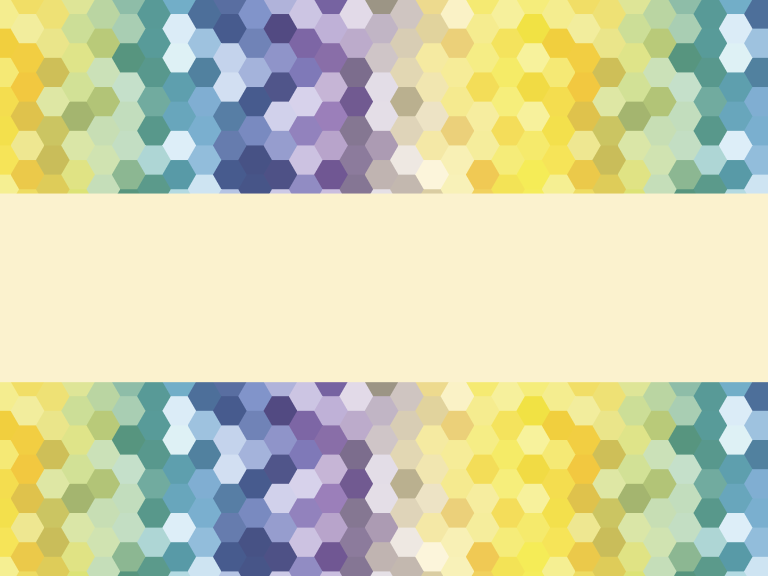
Give the GLSL for this background, as a Shadertoy shader.

```glsl
// Two bands of coloured hexagons above and below a plain cream panel.

#define ROW_PITCH 0.0507               // hexagon height, in canvas heights
#define COLUMN_STEP 0.8660254          // column spacing, in hexagon heights
#define GRID_ORIGIN vec2(0.0038, -0.0010)
#define COLUMNS 22.0                   // columns before the colours repeat
#define HUE_JITTER 1.3                 // sideways colour scatter, in columns
#define TONE_SPREAD 1.55               // above 1 favours the dark and light ends
#define TONE_BIAS 0.55                 // above 0.5 favours the light end
#define PANEL_TOP 0.336                // measured down from the top edge
#define PANEL_BOTTOM 0.6635
#define PANEL_COLOR vec3(0.984, 0.949, 0.806)

// Colour ramps across the columns: one stop on every odd column
const int STOPS = 11;
const vec3 DARK[STOPS] = vec3[STOPS](
    vec3(0.95, 0.78, 0.25), vec3(0.69, 0.72, 0.42), vec3(0.34, 0.58, 0.47),
    vec3(0.35, 0.62, 0.66), vec3(0.28, 0.38, 0.58), vec3(0.28, 0.28, 0.48),
    vec3(0.43, 0.32, 0.59), vec3(0.49, 0.48, 0.48), vec3(0.90, 0.84, 0.62),
    vec3(0.95, 0.78, 0.28), vec3(0.94, 0.87, 0.23));
const vec3 MIDDLE[STOPS] = vec3[STOPS](
    vec3(0.97, 0.86, 0.36), vec3(0.86, 0.89, 0.45), vec3(0.60, 0.77, 0.68),
    vec3(0.46, 0.74, 0.82), vec3(0.55, 0.67, 0.85), vec3(0.46, 0.48, 0.73),
    vec3(0.60, 0.48, 0.72), vec3(0.70, 0.65, 0.70), vec3(0.96, 0.92, 0.73),
    vec3(0.96, 0.91, 0.42), vec3(0.96, 0.93, 0.34));
const vec3 LIGHT[STOPS] = vec3[STOPS](
    vec3(0.94, 0.92, 0.62), vec3(0.84, 0.90, 0.66), vec3(0.76, 0.87, 0.77),
    vec3(0.88, 0.95, 0.98), vec3(0.81, 0.86, 0.94), vec3(0.82, 0.82, 0.92),
    vec3(0.87, 0.83, 0.92), vec3(0.90, 0.88, 0.90), vec3(0.99, 0.96, 0.86),
    vec3(0.96, 0.93, 0.61), vec3(0.97, 0.95, 0.61));

float hash(vec2 p) {
    vec3 q = fract(p.xyx * 0.1031);
    q += dot(q, q.yzx + 33.33);
    return fract((q.x + q.y) * q.z);
}

// Blend neighbouring stops, then pick a tone from dark through to light
vec3 rampColor(float column, float tone) {
    float position = mod(column - 1.0, COLUMNS) * 0.5;
    int a = int(position) % STOPS;
    int b = (a + 1) % STOPS;
    float f = fract(position);
    vec3 dark = mix(DARK[a], DARK[b], f);
    vec3 middle = mix(MIDDLE[a], MIDDLE[b], f);
    vec3 light = mix(LIGHT[a], LIGHT[b], f);
    return tone < 0.5 ? mix(dark, middle, tone * 2.0)
                      : mix(middle, light, tone * 2.0 - 1.0);
}

vec3 cellColor(vec2 cell) {
    vec2 seed = vec2(mod(cell.x, COLUMNS), cell.y) + 7.0;
    float jitter = (hash(seed + 41.0) - 0.5) * HUE_JITTER;
    float tone = (hash(seed) - 0.5) * TONE_SPREAD + TONE_BIAS;
    return rampColor(cell.x + jitter, clamp(tone, 0.0, 1.0));
}

// Flat-topped hexagons as the nearest-centre regions of staggered columns
vec3 hexagons(vec2 p, float pixel) {
    p = (p - GRID_ORIGIN) / ROW_PITCH;
    float baseColumn = round(p.x / COLUMN_STEP);
    float nearest = 1e3, second = 1e3;
    vec2 nearestCell = vec2(0.0), secondCell = vec2(0.0);
    for (int i = -1; i <= 1; i++) {
        float column = baseColumn + float(i);
        float stagger = 0.5 - 0.5 * mod(column, 2.0);
        float baseRow = round(p.y - stagger);
        for (int j = -1; j <= 1; j++) {
            vec2 cell = vec2(column, baseRow + float(j));
            vec2 offset = p - vec2(column * COLUMN_STEP, cell.y + stagger);
            float d = dot(offset, offset);
            if (d < nearest) {
                second = nearest;
                secondCell = nearestCell;
                nearest = d;
                nearestCell = cell;
            } else if (d < second) {
                second = d;
                secondCell = cell;
            }
        }
    }
    // Centres lie one unit apart, so this is the distance to the shared edge
    float edge = 0.5 * (second - nearest);
    float coverage = clamp(0.5 + edge * ROW_PITCH / pixel, 0.0, 1.0);
    return mix(cellColor(secondCell), cellColor(nearestCell), coverage);
}

void mainImage(out vec4 fragColor, in vec2 fragCoord) {
    float pixel = 1.0 / iResolution.y;
    vec2 p = fragCoord * pixel;
    p.y = 1.0 - p.y;

    // The lower band restarts the same pattern at the panel's lower edge
    float bandStart = p.y > 0.5 ? PANEL_BOTTOM : 0.0;
    vec3 color = hexagons(p - vec2(0.0, bandStart), pixel);

    // Cream panel
    float inside = min(p.y - PANEL_TOP, PANEL_BOTTOM - p.y);
    color = mix(color, PANEL_COLOR, clamp(0.5 + inside / pixel, 0.0, 1.0));

    fragColor = vec4(color, 1.0);
}
```
